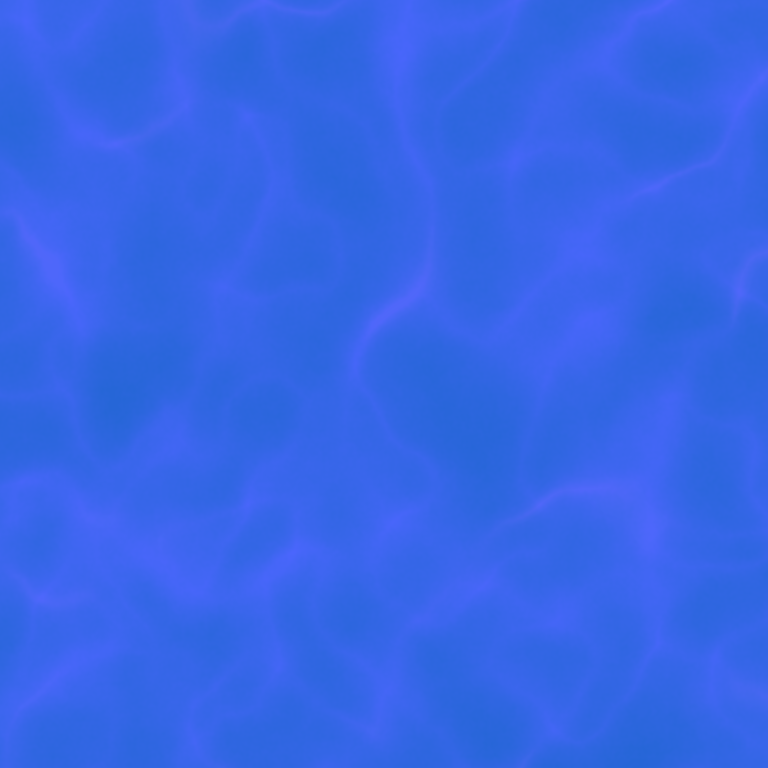
Give the GLSL for this texture, as a WebGL 1 fragment shader.

```glsl
precision highp float;
// Soft blue water with blurred violet caustic ridges, a few crisp light lines and faint mottling.
uniform vec2 u_resolution;

// Sine-free hash giving a gradient in -1..1
vec2 hashGradient(vec2 cell) {
  vec3 q = fract(cell.xyx * vec3(0.1031, 0.1030, 0.0973));
  q += dot(q, q.yzx + 33.33);
  return fract((q.xx + q.yz) * q.zy) * 2.0 - 1.0;
}

float gradientNoise(vec2 p) {
  vec2 cell = floor(p);
  vec2 f = fract(p);
  vec2 blend = f * f * f * (f * (f * 6.0 - 15.0) + 10.0);
  float a = dot(hashGradient(cell), f);
  float b = dot(hashGradient(cell + vec2(1.0, 0.0)), f - vec2(1.0, 0.0));
  float c = dot(hashGradient(cell + vec2(0.0, 1.0)), f - vec2(0.0, 1.0));
  float d = dot(hashGradient(cell + 1.0), f - 1.0);
  return mix(mix(a, b, blend.x), mix(c, d, blend.x), blend.y);
}

float fbm(vec2 p) {
  float sum = 0.0;
  float amplitude = 0.6;
  for (int i = 0; i < 4; i++) {
    sum += amplitude * gradientNoise(p);
    p = mat2(0.8, 0.6, -0.6, 0.8) * p * 2.03 + 7.3;
    amplitude *= 0.45;
  }
  return sum;
}

// Bright where the field crosses zero, with a rounded crest
float ridge(float field, float width) {
  return exp(-(sqrt(field * field + 0.0002) - 0.014) / width);
}

void main() {
  vec2 uv = gl_FragCoord.xy / min(u_resolution.x, u_resolution.y);

  // Bend the domain so the ridges curl like light on water
  vec2 warp = vec2(fbm(uv * 4.0 + 3.7), fbm(uv * 4.0 + 41.2));
  vec2 p = uv * vec2(1.1, 0.95) + 0.12 * warp;

  // Two overlapping nets of soft ridges over broad light and shade
  float coarse = gradientNoise(p * 4.2 + 11.6) + 0.12 * gradientNoise(p * 10.0 + 5.1);
  float fine = gradientNoise(p * 6.3 + 27.4) + 0.10 * gradientNoise(p * 15.0 + 63.8);
  float light = 0.50 * ridge(coarse, 0.16) + 0.38 * ridge(fine, 0.15);
  light += 0.62 * fbm(uv * 4.5 + 19.3) - 0.04;

  // Crisp lines show only in scattered stretches
  float focus = smoothstep(0.02, 0.30, gradientNoise(uv * 4.0 + 83.5));
  float crisp = focus * ridge(coarse, 0.03);
  light += 0.30 * crisp;

  // Cloudiness, then a fine mottling that stays soft
  light += 0.16 * fbm(uv * 20.0 + 9.2);
  light += 0.07 * gradientNoise(uv * 75.0 + 31.4) + 0.08 * gradientNoise(uv * 170.0 + 57.9);

  // Deep blue to violet blue, paler along the crisp lines
  vec3 color = mix(vec3(0.160, 0.400, 0.855), vec3(0.285, 0.400, 0.985), clamp(light, -0.1, 1.05));
  color += crisp * vec3(0.020, 0.006, -0.015);
  gl_FragColor = vec4(color, 1.0);
}
```
